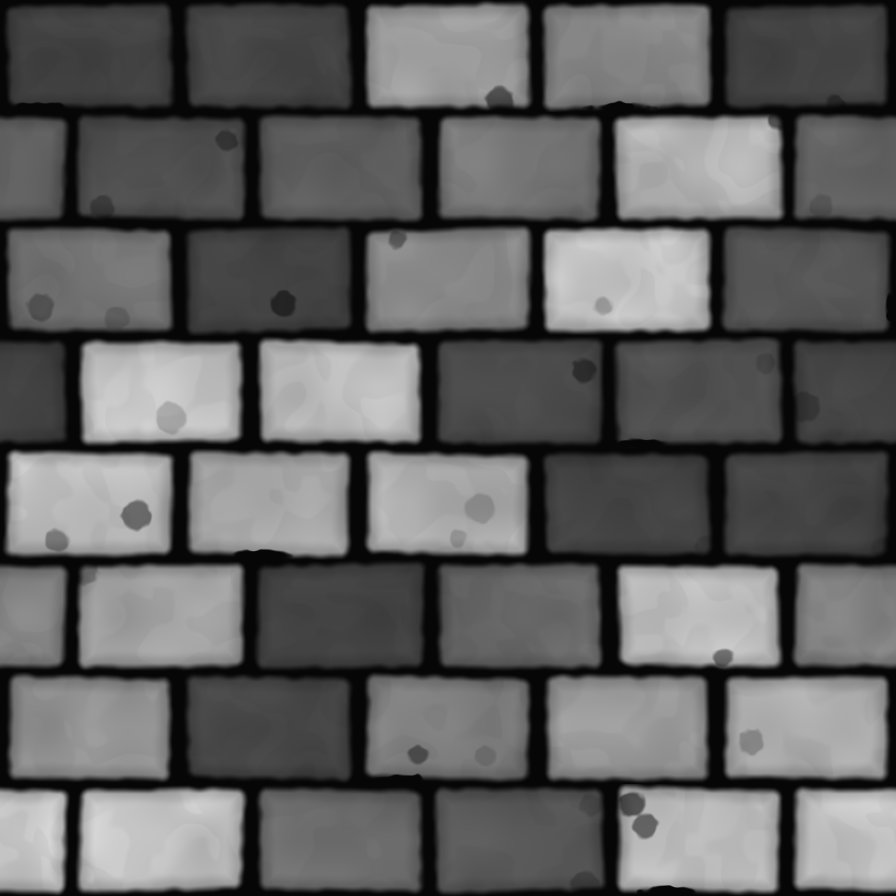
This texture map is drawn by a three.js fragment shader. Its source:

```glsl
// Grey block wall: 8 rows of 5 blocks, alternate rows shifted by 0.4 block.
// Each block is a skewed rounded box with its own tone, cloudy shading,
// round stains and chipped edges, parted by soft black joints.
varying vec2 vUv;

const vec2 GRID = vec2(5.0, 8.0);
const float ROW_SHIFT = 0.4;
const vec2 HALF_BLOCK = vec2(0.0935, 0.0580);
const float CORNER = 0.009;
const float JOINT_GREY = 0.025;

float hash(vec2 p, float seed) {
  vec3 q = fract(vec3(p.xyx + seed * 7.31) * vec3(0.1031, 0.1130, 0.0973));
  q += dot(q, q.yzx + 33.33);
  return fract((q.x + q.y) * q.z);
}

vec2 hash2(vec2 p, float seed) {
  return vec2(hash(p, seed), hash(p, seed + 0.57));
}

float noise(vec2 p) {
  vec2 i = floor(p);
  vec2 f = fract(p);
  f = f * f * (3.0 - 2.0 * f);
  float low = mix(hash(i, 0.0), hash(i + vec2(1.0, 0.0), 0.0), f.x);
  float high = mix(hash(i + vec2(0.0, 1.0), 0.0), hash(i + 1.0, 0.0), f.x);
  return mix(low, high, f.y);
}

float roundedBox(vec2 p, vec2 halfSize, float radius) {
  vec2 q = abs(p) - halfSize + radius;
  return length(max(q, 0.0)) + min(max(q.x, q.y), 0.0) - radius;
}

// Cubing modulo 41 shuffles 1..40, so every tone step is used once
float blockTone(vec2 id) {
  float n = id.y * GRID.x + id.x + 1.0;
  float rank = mod(n * n * n, 41.0) / 40.0;
  return mix(0.26, 0.77, smoothstep(0.12, 1.0, rank));
}

// Distance to a block whose sides lean and whose size varies a little
float blockShape(vec2 p, vec2 id) {
  vec2 lean = (hash2(id, 1.0) - 0.5) * vec2(0.07, 0.06);
  float taper = (hash(id, 2.0) - 0.5) * 0.4;
  vec2 q = p + p.yx * lean;
  q.y *= 1.0 + taper * p.x;
  vec2 size = HALF_BLOCK - hash2(id, 3.0) * vec2(0.004, 0.002);
  float wobble = (noise(p * 70.0 + id * 13.0) - 0.5) * 0.003;
  return roundedBox(q, size, CORNER) + wobble;
}

// Broad gradient and cloudy patches
float clouds(vec2 p, vec2 id) {
  vec2 slope = hash2(id, 4.0) - 0.5;
  float broad = noise(p * 22.0 + id * 17.0) - 0.5;
  float patchNoise = noise(p * 42.0 + id * 29.0 + broad * 2.0);
  float patches = smoothstep(0.42, 0.58, patchNoise) - 0.5;
  return 1.0 + dot(slope, p / HALF_BLOCK) * 0.10 + broad * 0.14 + patches * 0.035;
}

// Up to two round stains, pushed towards the block edges
float stains(vec2 p, vec2 id) {
  float shade = 1.0;
  for (int i = 0; i < 2; i++) {
    float seed = 5.0 + float(i) * 3.0;
    vec2 spread = hash2(id, seed) * 2.0 - 1.0;
    vec2 center = sign(spread) * sqrt(abs(spread)) * HALF_BLOCK * 0.95;
    float radius = mix(0.010, 0.018, hash(id, seed + 1.0));
    float ragged = (noise(p * 150.0 + id * 7.0) - 0.5) * 0.004;
    float d = length(p - center) - radius + ragged;
    float present = step(0.60, hash(id, seed + 2.0));
    float strength = mix(0.14, 0.55, pow(hash(id, seed + 2.4), 2.0));
    shade *= 1.0 - present * strength * (1.0 - smoothstep(-0.003, 0.002, d));
  }
  return shade;
}

// Black chip: a flat sliver on the lower edge or a short nick at the side
float chip(vec2 p, vec2 id) {
  float flatChip = step(0.4, hash(id, 12.0));
  float along = hash(id, 13.0) * 1.6 - 0.8;
  vec2 side = vec2(HALF_BLOCK.x, along * HALF_BLOCK.y);
  vec2 bottom = vec2(along * HALF_BLOCK.x, -HALF_BLOCK.y);
  vec2 center = mix(side, bottom, flatChip);
  vec2 size = mix(vec2(0.006, 0.017), vec2(0.032, 0.006), flatChip);
  float ragged = (noise(p * 120.0 + id * 11.0) - 0.5) * 0.7;
  float d = length((p - center) / size) + ragged;
  return step(0.76, hash(id, 14.0)) * (1.0 - smoothstep(0.75, 1.15, d));
}

void main() {
  // Block number, counted from the top, and position from its centre
  vec2 cell = vec2(vUv.x, 1.0 - vUv.y) * GRID;
  float row = floor(cell.y);
  cell.x -= ROW_SHIFT * mod(row, 2.0);
  vec2 id = vec2(mod(floor(cell.x), GRID.x), mod(row, GRID.y));
  vec2 p = (fract(cell) - 0.5) / GRID * vec2(1.0, -1.0);

  // Block face, darkening towards its edges
  float d = blockShape(p, id);
  float face = blockTone(id) * clouds(p, id) * stains(p, id);
  face *= mix(1.0, 0.84, smoothstep(-0.020, -0.003, d));

  // Joints and chips
  float solid = 1.0 - smoothstep(-0.006, 0.004, d);
  solid *= 1.0 - chip(p, id);
  gl_FragColor = vec4(vec3(mix(JOINT_GREY, face, solid)), 1.0);
}
```
